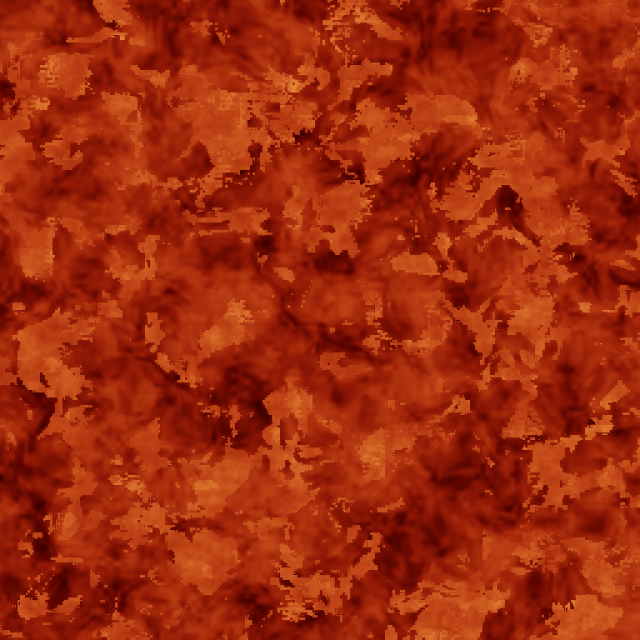
Give the GLSL for this texture, as a WebGL 2 fragment shader.

```glsl
#version 300 es
precision highp float;
// Mottled rust: a soft, dark red cloud layer with lighter orange patches on top.
// Patches are thresholded noise sampled on a fine square grid, which gives
// them ragged, stepped borders; a colour ramp then maps tone to rust shades.

uniform vec2 u_resolution;
out vec4 fragColor;

const float GRID = 256.0;   // cells across the canvas

float hash(vec2 p) {
    return fract(sin(dot(p, vec2(127.1, 311.7))) * 43758.5453);
}

// Value noise scaled to about zero mean and unit deviation
float noise(vec2 p) {
    vec2 i = floor(p), f = fract(p);
    f = f * f * (3.0 - 2.0 * f);
    float low = mix(hash(i), hash(i + vec2(1, 0)), f.x);
    float high = mix(hash(i + vec2(0, 1)), hash(i + vec2(1, 1)), f.x);
    return (mix(low, high, f.y) - 0.5) / 0.215;
}

// Octave sum that keeps unit deviation
float fbm(vec2 p, float gain) {
    float sum = 0.0, power = 0.0, weight = 1.0;
    for (int i = 0; i < 4; i++) {
        sum += weight * noise(p);
        power += weight * weight;
        weight *= gain;
        p = p * 1.93 + vec2(17.3, 9.1);
    }
    return sum * inversesqrt(power);
}

// Faint woven streaks along both axes
float weave(vec2 p) {
    return noise(p * vec2(24.0, 150.0) + 5.0) + noise(p * vec2(150.0, 24.0) + 41.0);
}

// Gentle displacement that bends blobs into crescents
vec2 warp(vec2 p, float amount) {
    return p + amount * vec2(noise(p * 19.0 + 71.0), noise(p * 19.0 + 133.0));
}

// Grain along patch borders: single cells plus short horizontal runs,
// strong in some regions and nearly absent in others
float borderGrain(vec2 cell) {
    float strength = 0.08 + 0.34 * smoothstep(-0.3, 1.5, noise(cell * 0.06 + 23.0));
    float run = noise(cell * vec2(0.3, 1.0) + 87.0);
    return strength * ((hash(cell + 301.0) - 0.5) * 2.2 + 0.45 * run);
}

// Dark layer: shadows fall off faster, lights are compressed
float cloudTone(float cloud) {
    return 0.596 + 0.085 * cloud
        - 0.055 * max(-cloud - 0.77, 0.0)
        - 0.045 * max(cloud - 0.8, 0.0);
}

// Colour ramp indexed by the red level
vec3 rust(float tone) {
    vec3 c = mix(vec3(0.25, 0.0, 0.0), vec3(0.36, 0.02, 0.0), smoothstep(0.22, 0.36, tone));
    c = mix(c, vec3(0.48, 0.06, 0.01), clamp((tone - 0.36) / 0.12, 0.0, 1.0));
    c = mix(c, vec3(0.57, 0.10, 0.02), clamp((tone - 0.48) / 0.09, 0.0, 1.0));
    c = mix(c, vec3(0.65, 0.16, 0.04), clamp((tone - 0.57) / 0.08, 0.0, 1.0));
    c = mix(c, vec3(0.75, 0.27, 0.09), clamp((tone - 0.65) / 0.10, 0.0, 1.0));
    c = mix(c, vec3(0.82, 0.38, 0.14), clamp((tone - 0.75) / 0.07, 0.0, 1.0));
    return mix(c, vec3(0.90, 0.54, 0.22), clamp((tone - 0.82) / 0.08, 0.0, 1.0));
}

vec3 surface(vec2 p) {
    vec2 cell = floor(p * GRID);
    vec2 center = (cell + 0.5) / GRID;

    // Soft layer
    float cloud = fbm(warp(p, 0.006) * 15.0 + 3.0, 0.8);
    float streaks = weave(p);
    float tone = cloudTone(cloud) + 0.006 * streaks;

    // Orange patches with stepped borders
    float grain = borderGrain(cell);
    float field = 0.88 * fbm(warp(center, 0.008) * 17.0 + 59.0, 0.72) + 0.35 * cloud + grain;
    float patchMask = step(0.56, field);
    float patchTone = 0.752 + 0.028 * fbm(p * 27.0 + 97.0, 0.7) + 0.004 * streaks;

    // Small bright flecks inside the patches
    float fleck = noise(center * 37.0 + 151.0) + 0.35 * field + 1.6 * grain;
    patchTone += 0.055 * step(1.65, fleck);

    return rust(mix(tone, patchTone, patchMask));
}

void main() {
    // Four samples per pixel smooth the cell borders
    vec3 color = vec3(0.0);
    for (int i = 0; i < 4; i++) {
        vec2 offset = vec2(i % 2, i / 2) * 0.5 - 0.25;
        color += surface((gl_FragCoord.xy + offset) / u_resolution.y);
    }
    fragColor = vec4(color * 0.25, 1.0);
}
```
